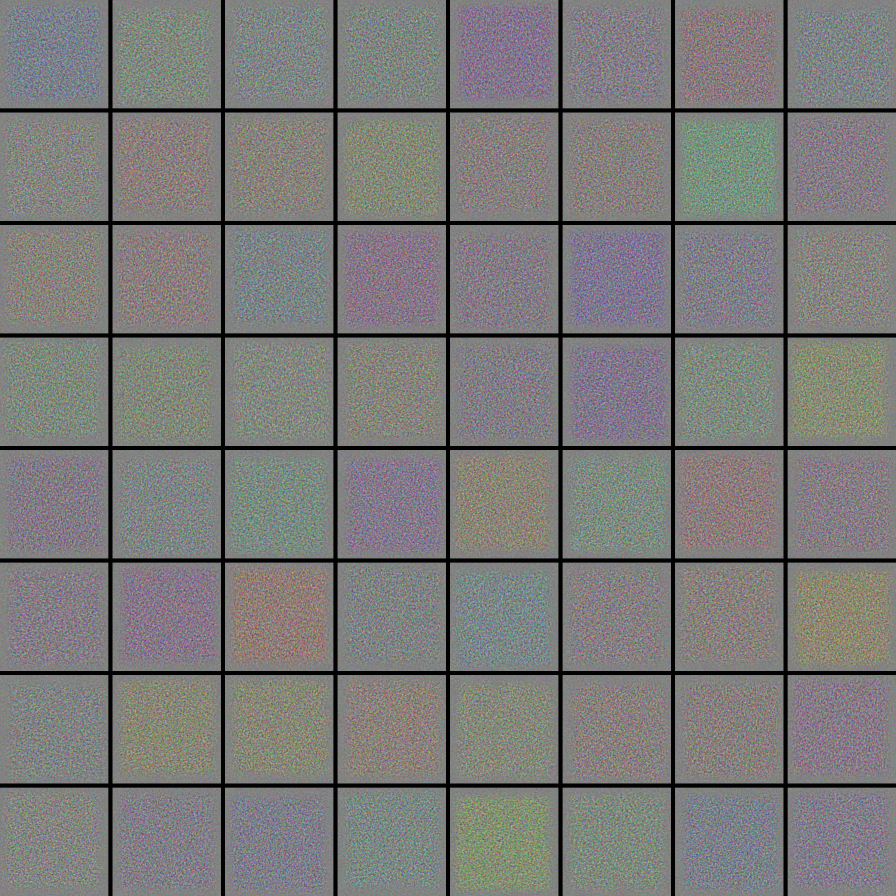
Give the GLSL for this pattern, as a Shadertoy shader.

```glsl
// An 8 by 8 grid of grey tiles with fine tinted colour grain, split by black lines.

const float TILES = 8.0;             // repeats across and down
const float GAP = 0.0046;            // line width, in canvas units
const vec3 LINE_COLOR = vec3(0.004);
const vec3 BASE_GREY = vec3(0.510, 0.512, 0.508);
const vec3 TINT_STRENGTH = vec3(0.066, 0.078, 0.074); // drift from tile to tile
const float GRAIN_FINE = 67.0;       // grain cells per tile
const float GRAIN_COARSE = 46.0;
const float GRAIN_CONTRAST = 0.26;
const float MOTTLE_CELLS = 7.0;      // soft patches per tile
const float MOTTLE_CONTRAST = 0.02;
const float RIM_GRAIN = 0.3;         // grain left in the pale rim
const float RIM_START = 0.01;        // rim fade, in tile units
const float RIM_END = 0.13;
const float RIM_SHIFT = 0.025;       // off-centre drift of the tinted area
const float TAU = 6.28318;

// Integer hash: three values in 0..1 per lattice point and seed.
vec3 hash3(vec2 cell, float seed) {
    uvec3 v = uvec3(ivec3(vec3(cell, seed)));
    v = v * 1664525u + 1013904223u;
    v.x += v.y * v.z; v.y += v.z * v.x; v.z += v.x * v.y;
    v ^= v >> 16u;
    v.x += v.y * v.z; v.y += v.z * v.x; v.z += v.x * v.y;
    return vec3(v >> 8u) / 16777216.0;
}

// Contribution of one lattice corner, one gradient per channel.
vec3 corner(vec2 cell, vec2 offset, float seed) {
    vec3 angle = TAU * hash3(cell, seed);
    return cos(angle) * offset.x + sin(angle) * offset.y;
}

// Gradient noise with three independent channels.
vec3 gradientNoise(vec2 p, float seed) {
    vec2 cell = floor(p), f = p - cell;
    vec2 w = f * f * f * (f * (f * 6.0 - 15.0) + 10.0);
    vec2 e = vec2(1.0, 0.0);
    vec3 low = mix(corner(cell, f, seed), corner(cell + e, f - e, seed), w.x);
    vec3 high = mix(corner(cell + e.yx, f - e.yx, seed),
                    corner(cell + e.xx, f - e.xx, seed), w.x);
    return mix(low, high, w.y);
}

mat2 rotation(float angle) {
    float c = cos(angle), s = sin(angle);
    return mat2(c, s, -s, c);
}

// Fine grain, turned and slightly stretched differently in every tile.
vec3 tileGrain(vec2 p, vec3 variation, float seed) {
    vec2 stretch = vec2(mix(0.85, 1.0, variation.y), 1.05);
    vec2 q = stretch * (rotation(TAU * variation.x) * p);
    vec3 fine = gradientNoise(q * GRAIN_FINE, seed);
    vec3 coarse = gradientNoise(rotation(0.6) * q * GRAIN_COARSE, seed + 100.0);
    return fine + 0.65 * coarse;
}

void mainImage(out vec4 fragColor, in vec2 fragCoord) {
    vec2 uv = fragCoord / iResolution.xy;
    vec2 pixel = 1.0 / iResolution.xy;

    // Lines lie only between tiles, so the outer tiles touch the canvas edge.
    float pitch = (1.0 + GAP) / TILES;
    float tileSize = pitch - GAP;
    vec2 grid = (uv + 0.5 * GAP) / pitch;
    vec2 id = floor(grid);
    vec2 local = (fract(grid) - 0.5) * pitch;
    vec2 inside = 0.5 * tileSize - abs(local);
    vec2 cover = smoothstep(-0.5 * pixel, 0.5 * pixel, inside);

    // Per-tile variation, mostly in hue and little in brightness
    float seed = 1.0 + id.x + TILES * id.y;
    vec3 variation = hash3(id, 301.0);
    vec3 tint = hash3(id, 302.0) + hash3(id, 303.0) - 1.0;
    tint = (tint - 0.85 * dot(tint, vec3(1.0 / 3.0))) * TINT_STRENGTH;
    vec2 shift = (hash3(id, 304.0).xy - 0.5) * 2.0 * RIM_SHIFT;

    // Tinted, grainy centre fading to a plain grey rim
    vec2 p = local / tileSize;
    vec3 mottle = gradientNoise(p * MOTTLE_CELLS, seed + 200.0);
    vec2 rim = 0.5 - abs(p - shift) + 0.03 * mottle.xy;
    vec2 fade = smoothstep(vec2(RIM_START), vec2(RIM_END), rim);
    float centre = fade.x * fade.y;

    vec3 grain = tileGrain(p, variation, seed) * GRAIN_CONTRAST;
    vec3 color = BASE_GREY + tint * centre
               + mottle * MOTTLE_CONTRAST
               + grain * mix(RIM_GRAIN, 1.0, centre);

    color = mix(LINE_COLOR, color, cover.x * cover.y);
    fragColor = vec4(clamp(color, 0.0, 1.0), 1.0);
}
```
